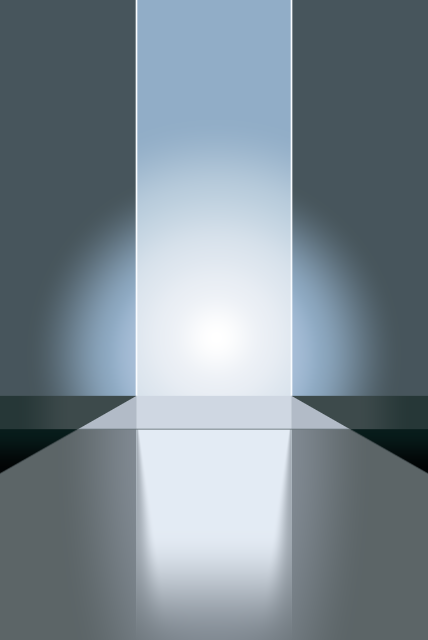
Write a Shadertoy shader that draws this background.

```glsl
// A tall bright opening between two dark walls, with a glossy floor below.
// Radial ramps light the opening and walls; half-plane masks cut the floor,
// the tinted band and the soft reflection that fades towards the viewer.

#define HALF_WIDTH 0.1211    // half width of the opening
#define HORIZON 0.3815       // foot of the walls
#define BAND_BOTTOM 0.3294   // lower edge of the tinted band
#define FLOOR_SLOPE 1.753    // sideways spread of the floor per unit of height
#define GLOW_CENTER vec2(0.004, 0.4727)
#define WALL_GLOW_CENTER vec2(0.0, 0.445)
#define TRIM_WIDTH 0.0013    // half width of the bright trim

const vec3 WALL = vec3(0.28, 0.335, 0.36);
const vec3 SKY = vec3(0.57, 0.68, 0.78);
const vec3 FLOOR_GREY = vec3(0.36, 0.395, 0.405);
const vec3 REFLECTION = vec3(0.89, 0.92, 0.955);

// Antialiased step: 0 for negative distance, 1 for positive
float mask(float dist) {
    float pixel = 1.0 / iResolution.y;
    return clamp(dist / pixel + 0.5, 0.0, 1.0);
}

// Antialiased line of the given half width
float line(float dist, float halfWidth) {
    return mask(halfWidth - abs(dist));
}

// White core cooling to blue with distance
vec3 openingColor(vec2 p) {
    float r = length(p - GLOW_CENTER);
    vec3 c = mix(vec3(1.0), vec3(0.92, 0.937, 0.96), smoothstep(0.0, 0.085, r));
    c = mix(c, vec3(0.86, 0.895, 0.93), smoothstep(0.07, 0.15, r));
    c = mix(c, vec3(0.75, 0.82, 0.875), smoothstep(0.13, 0.23, r));
    return mix(c, SKY, smoothstep(0.20, 0.345, r));
}

// Dark wall with a blue halo spilling from behind the opening
vec3 wallColor(vec2 p) {
    float r = length(p - WALL_GLOW_CENTER);
    vec3 halo = mix(vec3(0.65, 0.74, 0.84), SKY, smoothstep(0.12, 0.17, r));
    return mix(halo, WALL, smoothstep(0.145, 0.295, r));
}

// Glass strip at the foot of the walls, lighter over the floor
vec3 bandColor(vec2 p, float onFloor, float inOpening) {
    float side = abs(p.x);
    vec3 glass = mix(vec3(0.24, 0.29, 0.295), vec3(0.15, 0.215, 0.215),
                     smoothstep(0.22, 0.31, side));
    vec3 c = mix(glass, vec3(0.70, 0.735, 0.78), onFloor);
    return mix(c, vec3(0.81, 0.845, 0.885), inOpening);
}

// Grey floor with a reflection whose sides blur with depth
vec3 floorColor(vec2 p, float inOpening) {
    float depth = 1.0 - p.y / BAND_BOTTOM;
    float side = abs(p.x);
    float sheen = 1.0 - smoothstep(0.10, 0.25, length(vec2(side, 0.4 * (p.y - 0.3))));
    vec3 c = mix(FLOOR_GREY, vec3(0.51, 0.545, 0.58), sheen);
    float blur = mix(0.004, 0.055, depth);
    float sideFade = mix(0.35, 1.0, smoothstep(0.0, blur, HALF_WIDTH - side));
    float depthFade = 1.0 - smoothstep(0.48, 1.04, depth);
    c = mix(c, REFLECTION, inOpening * sideFade * depthFade);
    float seam = line(side - HALF_WIDTH, 0.0007) * (1.0 - depth);
    return mix(c, vec3(0.80, 0.84, 0.87), 0.6 * seam);
}

void mainImage(out vec4 fragColor, in vec2 fragCoord) {
    // Height runs 0..1, x is centred
    vec2 p = (fragCoord - vec2(0.5 * iResolution.x, 0.0)) / iResolution.y;
    float side = abs(p.x);
    float inOpening = mask(HALF_WIDTH - side);
    float floorDist = (HALF_WIDTH + FLOOR_SLOPE * (HORIZON - p.y) - side)
                    / length(vec2(1.0, FLOOR_SLOPE));
    float onFloor = mask(floorDist);

    // Walls, opening and its bright trim
    vec3 upper = mix(wallColor(p), openingColor(p), inOpening);
    upper = mix(upper, vec3(0.98, 0.99, 1.0), line(side - HALF_WIDTH, TRIM_WIDTH));

    // Floor and the dark corners beside it
    vec3 corner = mix(vec3(0.005, 0.015, 0.018), vec3(0.03, 0.11, 0.105),
                      smoothstep(0.265, BAND_BOTTOM, p.y));
    vec3 lower = mix(corner, floorColor(p, inOpening), onFloor);
    lower = mix(lower, vec3(0.27, 0.31, 0.32), 0.6 * line(floorDist, 0.001));

    // Stack the three layers and draw the band's lower edge
    vec3 color = mix(lower, bandColor(p, onFloor, inOpening), mask(p.y - BAND_BOTTOM));
    color = mix(color, upper, mask(p.y - HORIZON));
    float edge = line(p.y - BAND_BOTTOM, 0.0008) * onFloor;
    color = mix(color, vec3(0.38, 0.43, 0.45), 0.8 * edge);

    fragColor = vec4(color, 1.0);
}
```
